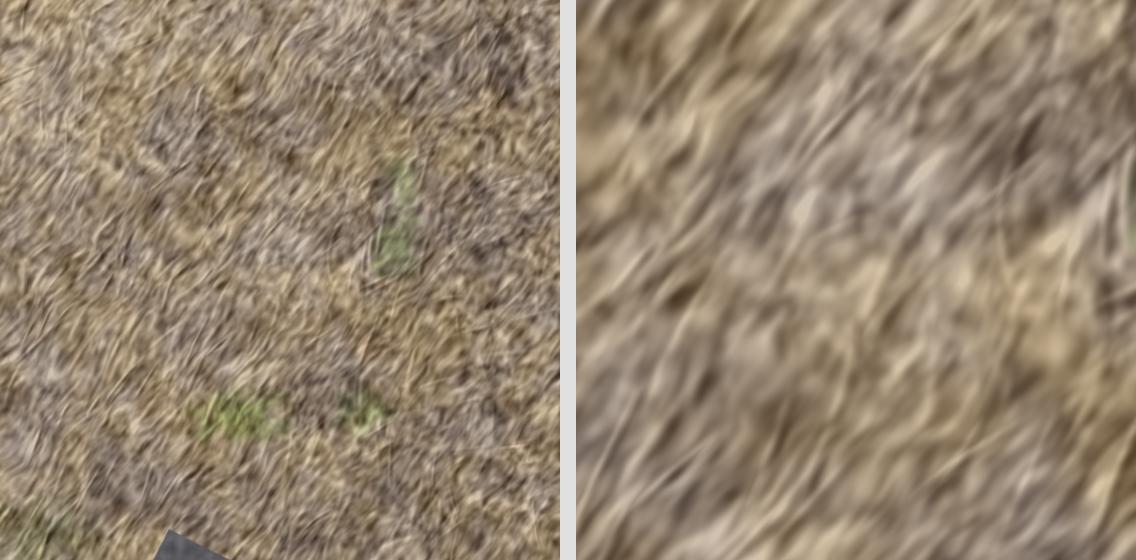
Left: the whole. Right: its middle third, enlarged.
Write a WebGL 1 fragment shader that draws this texture.

```glsl
precision highp float;
// Dry, matted meadow grass with leaning straws, mossy spots and a slab corner.
uniform vec2 u_resolution;

const vec3 GRASS_MEAN = vec3(0.588, 0.521, 0.442);
const vec3 TONE_STEP = vec3(0.100, 0.100, 0.094);   // colour change per unit of tone
const vec3 STRAW_TINT = vec3(0.009, 0.003, -0.014);
const vec3 MOSS_FILTER = vec3(0.87, 1.01, 0.80);
const vec3 SLAB_COLOR = vec3(0.36, 0.36, 0.38);
const float LEAN = 0.98;             // main direction of the grass, radians
const float STRAW_CELLS = 14.0;      // straw grid cells across the canvas
const float STRAW_WIDTH = 0.036;     // in grid cells
const int STRAW_LAYERS = 4;
const vec2 SLAB_CORNER = vec2(0.302, 0.055);
const float SLAB_TILT = -0.47;

vec2 hash2(vec2 p) {
  vec3 q = fract(p.xyx * vec3(0.1031, 0.1030, 0.0973));
  q += dot(q, q.yzx + 33.33);
  return fract((q.xx + q.yz) * q.zy);
}

float corner(vec2 id, vec2 offset) {
  return dot(hash2(id) * 2.0 - 1.0, offset);
}

// Gradient noise scaled to a deviation of about one.
float noise(vec2 p) {
  p += 191.0;
  vec2 i = floor(p), f = p - i;
  vec2 u = f * f * f * (f * (f * 6.0 - 15.0) + 10.0);
  vec2 e = vec2(1.0, 0.0);
  float low = mix(corner(i, f), corner(i + e, f - e), u.x);
  float high = mix(corner(i + e.yx, f - e.yx), corner(i + 1.0, f - 1.0), u.x);
  return 5.5 * mix(low, high, u.y);
}

// Coordinates along and across a direction.
vec2 turn(vec2 p, float angle) {
  float c = cos(angle), s = sin(angle);
  return vec2(c * p.x + s * p.y, c * p.y - s * p.x);
}

float patchMask(vec2 p, vec2 center, vec2 radius, float rough) {
  return 1.0 - smoothstep(0.2, 1.2, length((p - center) / radius) + 0.15 * rough);
}

// Scattered tapered straws: light cores with a shadow on the lower side.
float straws(vec2 p, float spread) {
  float light = 0.0, shade = 0.0;
  for (int layer = 0; layer < STRAW_LAYERS; layer++) {
    float seed = float(layer) * 37.0 + 11.0;
    vec2 g = p * STRAW_CELLS + float(layer) * vec2(0.37, 0.61);
    vec2 cell = floor(g);
    for (int y = -1; y <= 1; y++) {
      for (int x = -1; x <= 1; x++) {
        vec2 id = cell + vec2(float(x), float(y));
        vec2 place = hash2(id + seed);
        vec2 kind = hash2(id + seed + 170.0);
        vec2 shape = hash2(id + seed + 310.0);
        vec2 q = turn(g - id - place, LEAN + (kind.x - 0.5) * spread);
        float along = q.x / mix(0.3, 0.95, shape.x);
        float taper = max(1.0 - along * along, 0.0);
        float width = STRAW_WIDTH * mix(0.8, 1.5, shape.y);
        float d = (q.y + (kind.y - 0.5) * 0.2 * q.x * q.x) / width;
        float strength = kind.y * taper;
        light = max(light, strength * exp(-d * d));
        shade = max(shade, strength * exp(-(d + 2.1) * (d + 2.1) * 0.6));
      }
    }
  }
  return 1.5 * light - 1.15 * shade;
}

void main() {
  float pixel = 1.0 / min(u_resolution.x, u_resolution.y);
  vec2 p = gl_FragCoord.xy * pixel;

  // Bent coordinates let the grain sway around tufts.
  vec2 sway = 0.005 * vec2(noise(p * 8.0), noise(p * 8.0 + 17.0));
  vec2 bent = p + sway + 0.0012 * vec2(noise(p * 26.0 + 5.0), noise(p * 26.0 + 43.0));
  vec2 grain = turn(bent, LEAN);
  float broad = noise(p * 4.5 + 3.0);
  float tufts = noise(p * 13.0 + 29.0);
  float rough = noise(p * 32.0 + 61.0);

  // Crumbly growth on the right and at the upper left, combed growth between.
  float crumbly = smoothstep(0.45, 0.85, p.x - 0.25 * (p.y - 0.5) + 0.06 * broad);
  float pale = patchMask(p, vec2(0.06, 0.96), vec2(0.42, 0.36), tufts);
  crumbly = max(crumbly, 0.7 * pale);

  float tone = 0.27 * broad + 0.28 * tufts + 0.20 * rough;
  tone += mix(0.52, 0.34, crumbly) * noise(grain * vec2(28.0, 100.0));
  tone += 0.36 * noise(grain * vec2(20.0, 46.0) + 7.0);
  tone += mix(0.28, 0.58, crumbly) * noise(turn(bent, LEAN - 0.2) * vec2(46.0, 72.0) + 23.0);
  tone += 0.25 * noise(grain * vec2(70.0, 145.0) + 51.0);
  tone += mix(1.1, 0.6, crumbly) * straws(p + 0.6 * sway, mix(0.6, 1.7, crumbly)) - 0.08;
  tone += 0.6 * pale - 0.22 * crumbly * (1.0 - pale);

  // Shadowed hollows.
  float hollow = patchMask(p, vec2(0.57, 0.285), vec2(0.09, 0.05), rough);
  hollow += 0.9 * patchMask(p, vec2(0.90, 0.87), vec2(0.05, 0.10), rough);
  hollow += 0.8 * patchMask(p, vec2(0.68, 0.66), vec2(0.035, 0.04), rough);
  tone -= 1.6 * hollow;

  vec3 color = GRASS_MEAN + TONE_STEP * clamp(tone, -3.4, 2.4);
  float straw = noise(p * 6.0 + 71.0) + 0.6 * noise(p * 19.0 + 83.0) + pale;
  color += STRAW_TINT * clamp(straw - 1.2 * hollow, -1.8, 2.2);

  // Moss showing through.
  float moss = patchMask(p, vec2(0.43, 0.255), vec2(0.10, 0.06), rough);
  moss += 0.8 * patchMask(p, vec2(0.65, 0.265), vec2(0.06, 0.05), rough);
  moss += 0.8 * patchMask(p, vec2(0.71, 0.56), vec2(0.05, 0.07), rough);
  moss += 0.6 * patchMask(p, vec2(0.72, 0.68), vec2(0.04, 0.06), rough);
  moss += 0.5 * patchMask(p, vec2(0.08, 0.04), vec2(0.12, 0.08), rough);
  color *= mix(vec3(1.0), MOSS_FILTER, min(moss, 1.0));

  // Corner of a grey slab at the lower edge.
  vec2 slab = turn(p - SLAB_CORNER, SLAB_TILT);
  float edge = max(-slab.x, slab.y);
  vec3 stone = SLAB_COLOR + 0.018 * (noise(p * 70.0) + rough);
  color = mix(color, stone, 1.0 - smoothstep(-pixel, pixel, edge));
  gl_FragColor = vec4(clamp(color, 0.0, 1.0), 1.0);
}
```
